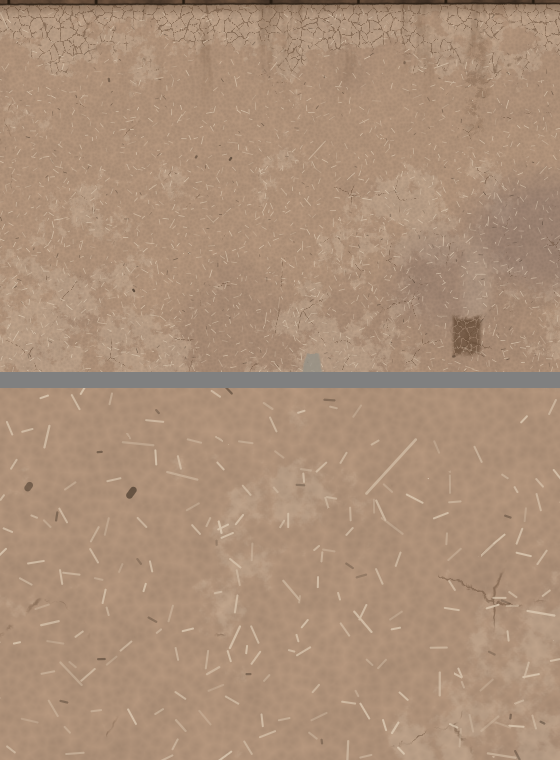
Top: the whole. Bottom: its middle third, enlarged.
This texture is drawn by a Shadertoy shader. Its source:

```glsl
const vec3 CLAY = vec3(0.68, 0.565, 0.47);
const vec3 PALE = vec3(0.74, 0.645, 0.555);
const vec3 DULL = vec3(0.60, 0.495, 0.42);
const vec3 DAMP = vec3(0.39, 0.29, 0.21);
const vec3 BRICK = vec3(0.33, 0.25, 0.19);
const vec3 SOOT = vec3(0.15, 0.11, 0.07);
const vec3 STRAW = vec3(0.87, 0.80, 0.71);
const vec3 SLATE = vec3(0.58, 0.57, 0.53);

vec2 hash2(vec2 p) {
    vec3 q = fract(p.xyx * vec3(0.1031, 0.1030, 0.0973));
    q += dot(q, q.yzx + 33.33);
    return fract((q.xx + q.yz) * q.zy);
}

// Layered, rotated sines, roughly -1 to 1
float waves(vec2 p) {
    float sum = 0.0, amp = 0.6;
    for (int i = 0; i < 6; i++) {
        p = mat2(0.8, 0.6, -0.6, 0.8) * p * 1.85 + 1.7;
        sum += amp * sin(p.x + 1.6 * sin(p.y * 0.8)) * sin(p.y + 1.5 * sin(p.x * 0.7));
        amp *= 0.68;
    }
    return sum;
}

// Cellular noise: nearest and second nearest distance
vec2 cells(vec2 p) {
    vec2 id = floor(p), nearest = vec2(8.0);
    for (int y = -1; y <= 1; y++)
    for (int x = -1; x <= 1; x++) {
        vec2 c = id + vec2(x, y);
        float d = length(c + hash2(c) - p);
        nearest = d < nearest.x ? vec2(d, nearest.x) : vec2(nearest.x, min(nearest.y, d));
    }
    return nearest;
}

float cracks(vec2 p, float scale, float width) {
    vec2 f = cells(p * scale);
    return 1.0 - smoothstep(0.0, width * scale, f.y - f.x);
}

// Randomly turned short strokes, one per occupied cell
float strokes(vec2 p, float scale, float density, float halfLength, float halfWidth, float px) {
    vec2 id = floor(p * scale);
    float cover = 0.0;
    for (int y = -1; y <= 1; y++)
    for (int x = -1; x <= 1; x++) {
        vec2 c = id + vec2(x, y);
        vec2 pick = hash2(c + scale), shape = hash2(c + 71.0);
        float angle = 6.2832 * pick.y;
        vec2 dir = vec2(cos(angle), sin(angle));
        vec2 d = p - (c + hash2(c + 19.0)) / scale;
        float reach = halfLength * mix(0.3, 1.0, shape.x);
        float dist = length(d - dir * clamp(dot(d, dir), -reach, reach));
        float ink = clamp((halfWidth - dist) / px + 0.5, 0.0, 1.0);
        cover = max(cover, ink * step(pick.x, density) * mix(0.35, 1.0, shape.y));
    }
    return cover;
}

// Soft elliptical area
float blot(vec2 p, vec2 center, vec2 radius) {
    return 1.0 - smoothstep(0.35, 1.0, length((p - center) / radius));
}

// Rectangle with blurred edge
float patchBox(vec2 p, vec2 center, vec2 halfSize, float blur) {
    vec2 d = abs(p - center) - halfSize;
    return 1.0 - smoothstep(-blur, blur, max(d.x, d.y));
}

void mainImage(out vec4 fragColor, in vec2 fragCoord) {
    float px = 1.0 / iResolution.y;
    vec2 p = fragCoord * px;
    float broad = waves(p * 1.6);
    float ragged = waves(p * 9.0 + 4.0);
    float fine = waves(p * 32.0 + 11.0);
    vec2 warped = p + 0.006 * vec2(ragged, fine);

    // Clay ground and flaking pale skin
    vec3 col = mix(CLAY, DULL, 0.45 * smoothstep(-0.1, 0.9, broad + 0.25 * ragged));
    float topBand = smoothstep(0.78, 0.97, p.y + 0.07 * ragged);
    float lowBand = 0.25 * (1.0 - smoothstep(0.0, 0.55, p.y));
    float skinLevel = 0.5 * waves(p * 2.7 + 8.0) + 0.4 * ragged + 0.25 * fine + lowBand;
    float skin = smoothstep(0.15, 0.42, skinLevel + 0.65 * topBand);
    skin = max(0.75 * skin, blot(warped, vec2(1.28, 0.24), vec2(0.06, 0.16)));
    col = mix(col, PALE, 0.75 * skin);

    // Damp areas and streaks
    float shade = blot(warped, vec2(1.47, 0.37), vec2(0.32, 0.22));
    shade = max(shade, 0.6 * blot(warped, vec2(1.2, 0.25), vec2(0.2, 0.2)));
    col = mix(col, vec3(0.56, 0.47, 0.42), 0.65 * shade);
    float drip = smoothstep(0.2, 0.8, waves(vec2(p.x * 9.0, p.y * 1.2)) + 0.3 * fine);
    drip *= smoothstep(0.6, 1.0, p.y);
    float column = blot(warped, vec2(1.28, 0.79), vec2(0.05, 0.25)) * smoothstep(-0.2, 0.6, fine);
    col = mix(col, DAMP, 0.3 * max(drip, column));

    // Cracked upper plaster and sparse hairlines
    float network = cracks(warped, 36.0, 0.0032) * smoothstep(0.35, 0.85, topBand + 0.3 * ragged);
    float hairline = cracks(warped, 9.0, 0.0025) * smoothstep(0.3, 0.7, ragged + 0.2 * broad);
    col = mix(col, DAMP, max(0.55 * network, 0.5 * hairline));

    // Fine grain
    col *= 1.0 + 0.07 * (cells(p * 110.0).x - 0.45) + 0.025 * fine;

    // Pits and straw
    float pits = strokes(p + 3.0, 26.0, 0.22, 0.005, 0.001, px);
    pits = max(0.6 * pits, strokes(p + 5.0, 7.0, 0.12, 0.003, 0.003, px));
    col = mix(col, SOOT, 0.75 * pits);
    float amount = mix(0.65, 0.18, smoothstep(0.5, 0.95, p.y)) + 0.15 * ragged;
    float chaff = strokes(p, 44.0, amount, 0.008, 0.0009, px);
    float stalks = strokes(p + 2.0, 20.0, 0.5 * amount, 0.014, 0.001, px);
    float longStalks = strokes(p + 9.0, 5.0, 0.22, 0.035, 0.0012, px);
    col = mix(col, STRAW, 0.8 * max(chaff, max(stalks, longStalks)));

    // Square stain and grey repair at the foot
    float stain = patchBox(warped, vec2(1.257, 0.097), vec2(0.038, 0.052), 0.008);
    float veins = cracks(warped, 45.0, 0.004);
    col = mix(col, DAMP, stain * (0.75 - 0.45 * veins + 0.12 * fine));
    float wedge = patchBox(warped, vec2(0.84, 0.015), vec2(0.026 - 0.2 * p.y, 0.035), 0.004);
    col = mix(col, SLATE, 0.75 * clamp(wedge, 0.0, 1.0));

    // Brick coping with shadow and joints
    float lip = 0.986 + 0.002 * p.x + 0.001 * fine;
    col = mix(col, DAMP, 0.4 * smoothstep(lip - 0.035, lip, p.y));
    float joint = abs(fract(p.x / 0.235 + 0.4) - 0.5) * 0.235;
    vec3 coping = mix(SOOT, BRICK * (1.0 + 0.3 * ragged), smoothstep(lip, lip + 0.007, p.y));
    coping = mix(SOOT, coping, smoothstep(0.001, 0.001 + 2.0 * px, joint));
    col = mix(col, coping, smoothstep(lip - px, lip + px, p.y));

    fragColor = vec4(col, 1.0);
}
```
